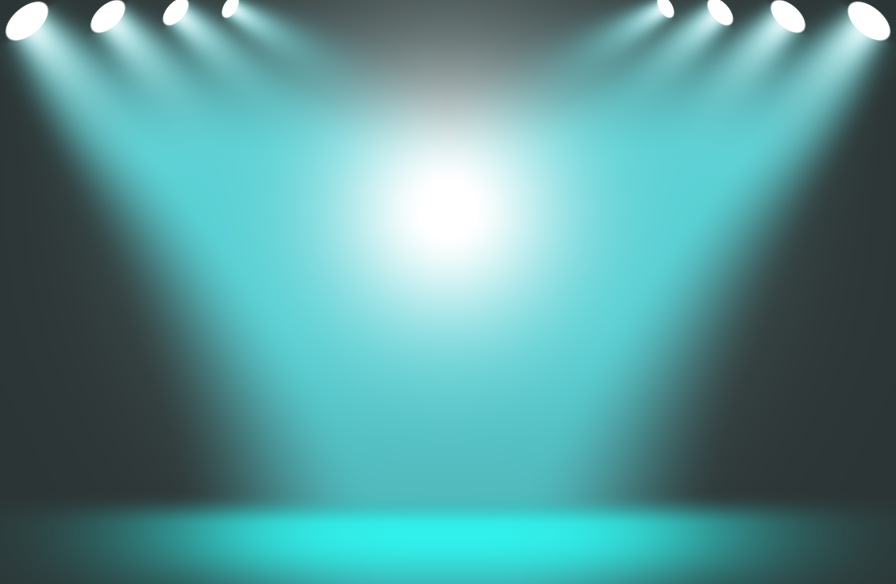
Give the GLSL for this background, as a WebGL 1 fragment shader.

```glsl
precision highp float;

uniform vec2 u_resolution;

#define DARK vec3(0.17, 0.205, 0.205)
#define HAZE vec3(0.45, 0.52, 0.52)
#define TEAL vec3(0.33, 0.81, 0.825)
#define FLOOR_TEAL vec3(0.19, 0.94, 0.92)
#define GLOW_CENTER vec2(0.0, 0.641)
#define GLOW_RADIUS 0.205
#define HAZE_RADIUS 0.40
#define BEAM_SPREAD 0.21
#define FLOOR_LINE 0.13
#define POOL_HEIGHT 0.085
#define POOL_WIDTH 0.52

const int LAMPS = 4;

// Round falloff: 1 at zero, about 0.37 at one radius
float bell(float x, float radius) {
    float t = x / radius;
    return exp(-t * t);
}

// Broad light filling the stage between the two banks of lamps
float stageWash(vec2 p) {
    float edge = 0.28 + 0.36 * pow(p.y / 0.8, 1.7);
    float soft = mix(0.20, 0.06, p.y);
    float sides = 1.0 - smoothstep(edge - soft, edge + soft, p.x);
    float ceiling = 0.74 + 0.62 * p.x;
    float below = 1.0 - smoothstep(ceiling - 0.11, ceiling + 0.11, p.y);
    float top = 1.0 - smoothstep(0.72, 0.98, p.y);
    return sides * below * top * mix(0.84, 1.0, smoothstep(0.15, 0.5, p.y));
}

// Lamp placement, from the outermost inward
vec2 lampPosition(float i) {
    return vec2(0.721 - 0.150 * i + 0.0113 * i * i, 0.964 + 0.008 * i);
}

float lampRadius(float i) {
    return 0.043 - 0.0075 * i;
}

vec2 lampAim(float i) {
    float angle = 0.87 - 0.035 * i * i;
    return -vec2(cos(angle), sin(angle));
}

// x: coloured beam, y: white-hot beam, z: lamp face
vec3 spotlight(vec2 p, float i, float pixel) {
    float radius = lampRadius(i);
    vec2 aim = lampAim(i);
    vec2 offset = p - lampPosition(i);
    float along = dot(offset, aim);
    float across = dot(offset, vec2(-aim.y, aim.x));

    float reach = max(along, 0.0);
    float front = smoothstep(-0.1, 0.3, along / radius);
    float width = radius * 0.75 + BEAM_SPREAD * reach;
    float beam = front * bell(across, width) * exp(-reach / (radius * 8.0));
    float hot = front * bell(across, width * 0.85) * exp(-reach / (radius * 2.6));

    float rim = (length(vec2(along / 0.55, across)) - radius) * 0.7;
    float face = 1.0 - smoothstep(-pixel, pixel, rim);
    return vec3(beam, hot, face);
}

void main() {
    vec2 p = gl_FragCoord.xy / u_resolution.y;
    p.x -= 0.5 * u_resolution.x / u_resolution.y;
    float pixel = 1.0 / u_resolution.y;
    float glowDistance = length(p - GLOW_CENTER);

    // Both banks of lamps share one mirrored half
    vec2 q = vec2(abs(p.x), p.y);

    // Dim wall with haze around the glow
    vec3 color = mix(DARK, HAZE, bell(glowDistance, HAZE_RADIUS));

    // Accumulated lamp light
    float ground = 1.0 - smoothstep(FLOOR_LINE - 0.03, FLOOR_LINE + 0.03, p.y);
    float shade = 1.0 - stageWash(q) * (1.0 - 0.4 * ground);
    float cool = 1.0;
    float faces = 0.0;
    for (int k = 0; k < LAMPS; k++) {
        vec3 lamp = spotlight(q, float(k), pixel);
        shade *= 1.0 - lamp.x;
        cool *= 1.0 - lamp.y;
        faces = max(faces, lamp.z);
    }
    color = mix(color, TEAL, 1.0 - shade);

    // Pool of light on the floor
    float spread = exp(-pow(q.x / POOL_WIDTH, 3.0));
    float pool = ground * spread * bell(p.y - POOL_HEIGHT, 0.10);
    color = mix(color, FLOOR_TEAL, pool);

    // Central glow, hot beams and lamp faces
    float glow = min(1.0, 1.06 * bell(glowDistance, GLOW_RADIUS));
    color = mix(color, vec3(1.0), glow);
    color = mix(color, vec3(1.0), 1.0 - cool);
    color = mix(color, vec3(1.0), faces);

    gl_FragColor = vec4(color, 1.0);
}
```
